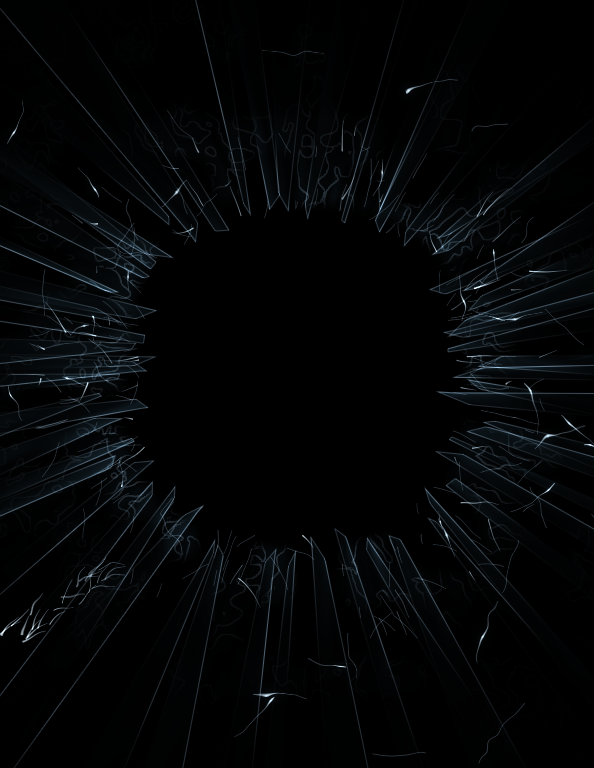
A Shadertoy shader for this background:

```glsl
#define CENTER vec2(0.378, 0.525)
#define HOLE 0.203
#define SHARDS 58
#define CRACKS 64
#define SPLINTERS 170
#define GLINT_POS vec2(0.07, 0.205)
#define LINE_WIDTH 0.0007
#define GLASS vec3(0.062, 0.108, 0.135)
#define EDGE vec3(0.33, 0.40, 0.46)
#define SPARK vec3(0.82, 0.90, 0.95)

const float TAU = 6.2831853;

float rnd(float id, float salt) {
    return fract(sin(id * 12.9898 + salt * 78.233) * 43758.5453);
}

float noise(vec2 p) {
    vec2 i = floor(p), f = fract(p);
    f = f * f * (3.0 - 2.0 * f);
    float lower = mix(rnd(i.x, i.y), rnd(i.x + 1.0, i.y), f.x);
    float upper = mix(rnd(i.x, i.y + 1.0), rnd(i.x + 1.0, i.y + 1.0), f.x);
    return mix(lower, upper, f.y);
}

vec2 heading(float a) { return vec2(cos(a), sin(a)); }

// Uneven opening, tightest toward the upper left
float rimRadius(float a) {
    return HOLE - 0.009 * cos(4.0 * a) - 0.016 * cos(a - 2.0);
}

// Spreads slots around the rim, crowding the left and right sides
float slotAngle(float slot) {
    float t = TAU * slot;
    return t - 0.2 * sin(2.0 * t);
}

float stroke(float d, float width) {
    float px = 1.0 / iResolution.y;
    return clamp((width - abs(d)) / px + 0.5, 0.0, 1.0);
}

// Distance to a bent segment (x) and position along it, 0 to 1 (y)
vec2 segment(vec2 p, vec2 start, float angle, float len, float bend) {
    vec2 axis = heading(angle), q = p - start;
    float t = clamp(dot(q, axis) / len, 0.0, 1.0);
    vec2 side = vec2(-axis.y, axis.x);
    vec2 onCurve = axis * t * len + side * bend * len * t * (1.0 - t);
    return vec2(length(q - onCurve), t);
}

// Blades: a slanted tip, two diverging edges and tinted glass between
vec3 shard(vec2 p, float id, float streaks) {
    float a = slotAngle((id + 0.9 * rnd(id, 1.0)) / float(SHARDS));
    vec2 tip = CENTER + heading(a) * (rimRadius(a) + 0.06 * rnd(id, 2.0));
    vec2 axis = heading(a + 0.3 * (rnd(id, 3.0) - 0.5));
    vec2 q = p - tip;
    float along = dot(q, axis), across = dot(q, vec2(-axis.y, axis.x));
    float blunt = mix(0.002, 0.008, rnd(id, 4.0));
    float spread = mix(0.02, 0.11, rnd(id, 5.0));
    float reach = mix(0.09, 0.75, pow(rnd(id, 6.0), 1.8));
    float slant = (rnd(id, 7.0) - 0.5) * 6.0;

    float cut = (along - across * slant) / sqrt(1.0 + slant * slant);
    float ahead = smoothstep(-0.001, 0.001, cut);
    float depth = max(along, 0.0);
    float left = across - blunt - spread * depth;
    float right = across + blunt + 0.5 * spread * depth;
    float inside = ahead * smoothstep(0.001, -0.001, left) * smoothstep(-0.001, 0.001, right);
    float fade = 1.0 - smoothstep(0.2 * reach, reach, depth);

    float edges = stroke(left, LINE_WIDTH) * fade;
    edges += stroke(right, LINE_WIDTH) * exp(-depth / 0.07);
    float cap = stroke(cut, LINE_WIDTH) * step(right * left, 0.0);
    float bevel = 0.6 + 0.9 * exp(-abs(left) / 0.005);
    float sides = 0.45 + 0.55 * axis.x * axis.x;
    float tint = inside * exp(-depth / mix(0.05, 0.19, rnd(id, 8.0))) * streaks * bevel * sides;
    return EDGE * (edges * ahead * (0.2 + 0.8 * streaks) + 0.5 * cap) + GLASS * tint;
}

// Wandering fractures that grow longer away from the opening
vec3 crack(vec2 p, float id) {
    float a = slotAngle(rnd(id, 11.0));
    float outward = pow(rnd(id, 12.0), 1.8) * 0.38;
    vec2 start = CENTER + heading(a) * (rimRadius(a) + 0.03 + outward);
    float turn = a + (rnd(id, 13.0) - 0.5) * 3.4;
    float len = mix(0.02, 0.06, rnd(id, 14.0)) + 0.15 * outward;
    vec2 s = segment(p, start, turn, len, 0.6 * (rnd(id, 15.0) - 0.5));
    float hot = exp(-8.0 * abs(s.y - rnd(id, 16.0))) * step(0.45, rnd(id, 17.0));
    float line = stroke(s.x, LINE_WIDTH * (0.6 + 1.2 * hot));
    return line * mix(EDGE * 0.6, SPARK, hot) + GLASS * 0.5 * hot * exp(-s.x / 0.004);
}

// Small broken slivers packed around the rim
vec3 splinter(vec2 p, float id) {
    float a = slotAngle(rnd(id, 21.0));
    float inset = 0.01 + 0.13 * pow(rnd(id, 22.0), 1.4);
    vec2 start = CENTER + heading(a) * (rimRadius(a) + inset);
    float skew = rnd(id, 23.0) - 0.5;
    vec2 s = segment(p, start, a + 5.0 * skew * abs(skew), mix(0.008, 0.05, rnd(id, 24.0)), 0.5 * skew);
    float shine = pow(rnd(id, 25.0), 5.0) * (1.0 - s.y);
    return stroke(s.x, LINE_WIDTH * (0.5 + 0.9 * shine)) * mix(EDGE * 0.55, SPARK, shine);
}

void mainImage(out vec4 fragColor, in vec2 fragCoord) {
    vec2 p = fragCoord / iResolution.y;
    vec2 fromCenter = p - CENTER;
    float a = atan(fromCenter.y, fromCenter.x), r = length(fromCenter);
    float rim = rimRadius(a);
    float streaks = 0.2 + 0.9 * noise(heading(a) * 28.0 + r * 9.0);
    vec2 wobble = vec2(noise(p * 55.0), noise(p * 55.0 + 17.0)) - 0.5;
    vec2 jagged = p + 0.009 * wobble;

    vec3 col = vec3(0.0);
    for (int i = 0; i < SHARDS; i++) col += shard(p, float(i), streaks);
    for (int i = 0; i < CRACKS; i++) col += crack(jagged, float(i));
    for (int i = 0; i < SPLINTERS; i++) col += splinter(p + 0.003 * wobble, float(i));

    // Fine facets and haze in patches along the rim
    float cells = noise(heading(a) * (12.0 + 30.0 * r) + 2.0 * wobble);
    float facet = 1.0 - smoothstep(0.3, 1.1, abs(cells - 0.5) / max(fwidth(cells), 0.0001));
    float patches = smoothstep(0.42, 0.75, noise(p * 17.0 + 5.0));
    float band = smoothstep(0.02, 0.045, r - rim) * exp(-max(r - rim, 0.0) / 0.08);
    col += band * patches * (EDGE * 0.7 * facet + GLASS * 0.7 * streaks);

    // Crushed glass along the lower left slab
    for (int i = 0; i < 26; i++) {
        float id = float(i);
        vec2 spot = vec2(rnd(id, 31.0), rnd(id, 32.0)) - 0.5;
        vec2 start = GLINT_POS + spot.x * vec2(0.14, 0.09) + spot.y * vec2(-0.015, 0.025);
        vec2 s = segment(jagged, start, 0.6 + 1.5 * (rnd(id, 33.0) - 0.5), 0.03, 0.2);
        float shine = (1.0 - s.y) * (0.7 - spot.x);
        col += mix(EDGE, SPARK, shine) * 0.7 * stroke(s.x, LINE_WIDTH * (0.5 + shine));
    }

    col *= smoothstep(0.90, 0.95, r / rim);
    fragColor = vec4(min(col, vec3(1.0)), 1.0);
}
```
